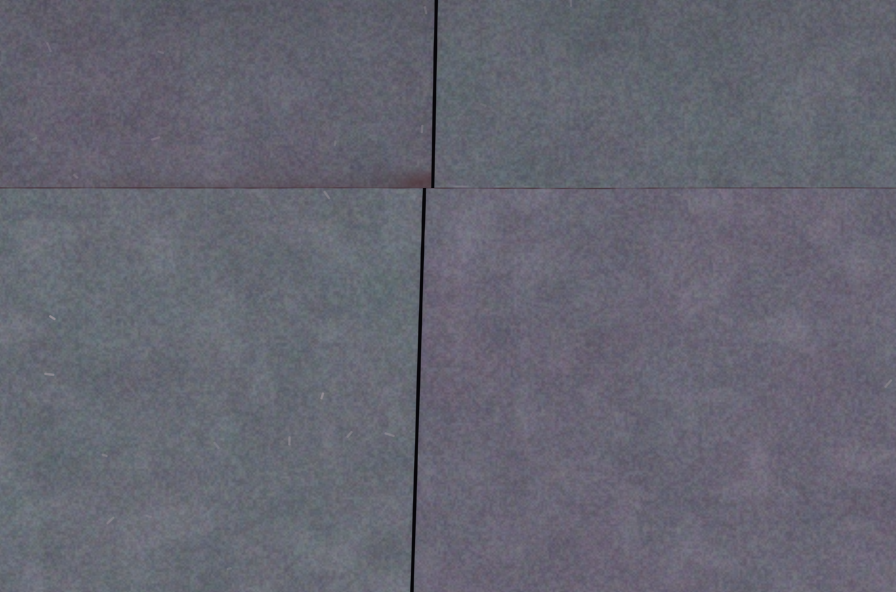
Reproduce this texture procedurally as a Shadertoy shader.

```glsl
// Four weathered blue-grey stone slabs with dark offset joints and a rust stain.

// Layout, in units of the canvas height
const float BED_Y = 0.682;          // horizontal joint
const float BED_HALF = 0.0011;
const float UPPER_X = 0.731;        // vertical joints where they meet the bed
const float LOWER_X = 0.717;
const float UPPER_LEAN = 0.019;
const float LOWER_LEAN = 0.031;
const float JOINT_HALF = 0.0028;
const float FLECK_CELL = 0.105;

// Strength of the surface variation
const float MOTTLE = 0.065;
const float GRAIN = 0.100;
const float TINT = 0.030;

const vec3 UPPER_LEFT = vec3(0.384, 0.381, 0.430);
const vec3 UPPER_RIGHT = vec3(0.384, 0.401, 0.438);
const vec3 LOWER_LEFT = vec3(0.394, 0.412, 0.447);
const vec3 LOWER_RIGHT = vec3(0.405, 0.393, 0.450);
const vec3 JOINT_DARK = vec3(0.025, 0.020, 0.035);
const vec3 BED_BROWN = vec3(0.270, 0.190, 0.220);
const vec3 RUST = vec3(0.290, 0.165, 0.175);
const vec3 CHIP = vec3(0.610, 0.580, 0.610);

float hash(vec2 p) {
    vec3 q = fract(vec3(p.xyx) * 0.1031);
    q += dot(q, q.yzx + 33.33);
    return fract((q.x + q.y) * q.z);
}

float noise(vec2 p) {
    vec2 i = floor(p), f = fract(p);
    f = f * f * (3.0 - 2.0 * f);
    return mix(mix(hash(i), hash(i + vec2(1, 0)), f.x),
               mix(hash(i + vec2(0, 1)), hash(i + vec2(1, 1)), f.x), f.y);
}

float fbm(vec2 p) {
    float sum = 0.0, amp = 0.5;
    for (int i = 0; i < 5; i++) {
        sum += amp * noise(p);
        p = mat2(1.6, 1.2, -1.2, 1.6) * p + 17.3;
        amp *= 0.5;
    }
    return sum;
}

// Coverage of a line from its distance, half width and edge softness
float line(float d, float halfWidth, float soft) {
    return 1.0 - smoothstep(halfWidth - soft, halfWidth + soft, abs(d));
}

// Small pale chips, at most one per cell, each with its own angle and size
float flecks(vec2 p, float density, float soft) {
    vec2 id = floor(p / FLECK_CELL);
    vec2 jitter = vec2(hash(id + 3.1), hash(id + 8.7)) - 0.5;
    vec2 q = p - (id + 0.5 + 0.7 * jitter) * FLECK_CELL;
    float angle = 3.1416 * hash(id + 21.4);
    q = mat2(cos(angle), -sin(angle), sin(angle), cos(angle)) * q;
    float len = mix(0.002, 0.007, hash(id + 41.9));
    float d = length(vec2(max(abs(q.x) - len, 0.0), q.y));
    float strength = mix(0.4, 1.0, hash(id + 63.2));
    return step(hash(id + 5.5), density) * strength * line(d, 0.0019, soft);
}

void mainImage(out vec4 fragColor, in vec2 fragCoord) {
    vec2 p = fragCoord / iResolution.y;
    float soft = 0.7 / iResolution.y + 0.0002;

    // Slab tone on either side of the joints
    float above = p.y - BED_Y - 0.0015 * (noise(vec2(p.x * 7.0, 2.0)) - 0.5);
    bool upper = above > 0.0;
    float jointX = upper ? UPPER_X + UPPER_LEAN * above : LOWER_X + LOWER_LEAN * above;
    float side = p.x - jointX;
    bool right = side > 0.0;
    vec3 color = upper ? (right ? UPPER_RIGHT : UPPER_LEFT)
                       : (right ? LOWER_RIGHT : LOWER_LEFT);

    // Cloudy mottling, pink and green drift, fine grain
    vec2 s = p + vec2(right ? 5.0 : 0.0, upper ? 9.0 : 0.0);
    float cloud = fbm(s * 14.0) - 0.48;
    float drift = fbm(s * 8.0 + 31.0) - 0.48;
    float grain = 0.5 * noise(p * 170.0) + 0.5 * noise(p * 310.0 + 7.0) - 0.5;
    vec3 speckle = vec3(noise(p * 120.0 + 11.0), noise(p * 120.0 + 57.0),
                        noise(p * 120.0 + 93.0)) - 0.5;
    float pale = smoothstep(0.62, 0.82, noise(s * 18.0 + 4.0)) * (upper ? 0.2 : 1.0);
    color += MOTTLE * cloud + TINT * drift * vec3(1.0, -0.6, 0.1);
    color += GRAIN * grain + 0.034 * speckle + 0.022 * pale;
    color *= 1.0 - 0.05 * smoothstep(0.80, 1.0, p.y);

    float chip = flecks(p, right ? 0.05 : 0.30, soft);
    color = mix(color, CHIP, chip * (upper ? 0.5 : 0.9));

    // Rust along the upper edge of the bed, densest at the corner
    float ragged = 0.5 + fbm(p * vec2(14.0, 40.0));
    float stained = upper && !right ? 1.0 : 0.0;
    float band = exp(-above / 0.018) * smoothstep(-0.3, 0.72, p.x);
    vec2 corner = (p - vec2(UPPER_X - 0.018, BED_Y + 0.014)) / vec2(0.042, 0.015);
    float blot = exp(-dot(corner, corner));
    color = mix(color, RUST, stained * clamp((0.32 * band + 0.55 * blot) * ragged, 0.0, 0.9));

    // Thin worn bed joint with a broken pale lip to the right
    float wear = mix(0.2, 0.85, noise(vec2(p.x * 40.0, 6.0)));
    color = mix(color, BED_BROWN, wear * line(above, BED_HALF, soft));
    float lip = smoothstep(0.45, 0.8, noise(vec2(p.x * 45.0, 12.0)))
              * smoothstep(0.0, 0.01, p.x - UPPER_X) * exp(-5.0 * max(p.x - UPPER_X, 0.0));
    color = mix(color, CHIP, 0.5 * lip * line(above - 0.003, 0.0015, soft));

    // Dark open vertical joints with slightly uneven edges
    float halfWidth = JOINT_HALF + 0.0006 * (noise(vec2(p.y * 35.0, 3.0)) - 0.5);
    color *= 1.0 - 0.10 * exp(-abs(side) / 0.005);
    color = mix(color, JOINT_DARK, line(side, halfWidth, soft));

    fragColor = vec4(clamp(color, 0.0, 1.0), 1.0);
}
```
